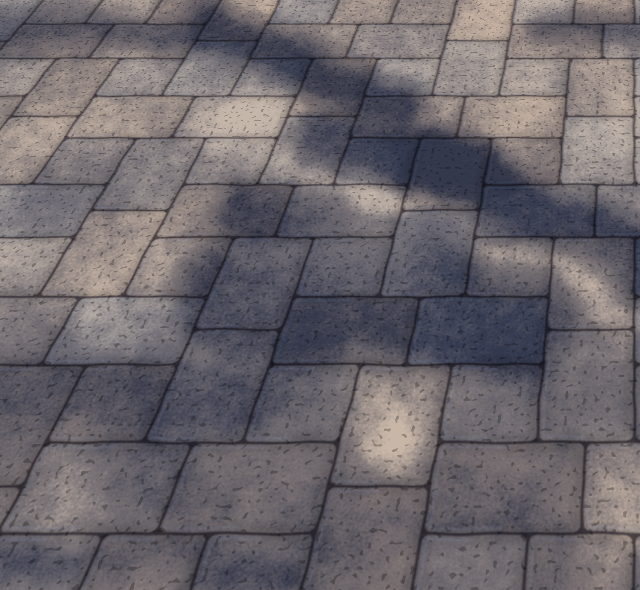
A WebGL 2 fragment shader for this texture:

```glsl
#version 300 es
precision highp float;
// Block paving seen in perspective: rows of wide pavers alternate with rows of
// short ones, tied together by upright pavers one and a half rows tall.
// Soft tree shadows and dapples of sun lie over the grainy, slightly uneven stone.

uniform vec2 u_resolution;
out vec4 fragColor;

const vec3 SHADOW = vec3(0.20, 0.22, 0.30);
const vec3 HALF_LIGHT = vec3(0.44, 0.42, 0.445);
const vec3 SUNLIT = vec3(0.77, 0.715, 0.67);
const vec2 VANISHING = vec2(1.073, 2.13);

float hash(vec2 p) {
    vec3 q = fract(p.xyx * vec3(0.1031, 0.1030, 0.0973));
    q += dot(q, q.yzx + 33.33);
    return fract((q.x + q.y) * q.z);
}

vec2 gradient(vec2 cell) {
    float angle = 6.2832 * hash(cell);
    return vec2(cos(angle), sin(angle));
}

float noise(vec2 p) {
    vec2 i = floor(p), f = fract(p), e = vec2(1.0, 0.0);
    vec2 w = f * f * f * (f * (f * 6.0 - 15.0) + 10.0);
    float low = mix(dot(gradient(i), f), dot(gradient(i + e), f - e), w.x);
    float high = mix(dot(gradient(i + e.yx), f - e.yx), dot(gradient(i + 1.0), f - 1.0), w.x);
    return mix(low, high, w.y);
}

float fbm(vec2 p) {
    float sum = 0.0, gain = 1.0;
    for (int i = 0; i < 4; i++) {
        sum += gain * noise(p);
        p = mat2(1.6, 1.2, -1.2, 1.6) * p + 7.3;
        gain *= 0.5;
    }
    return sum;
}

// Canvas to paving: x counts columns, y counts rows
vec2 toGround(vec2 p) {
    float depth = VANISHING.y - p.y;
    return vec2(11.3 * (p.x - VANISHING.x) / depth + 0.986, 24.82 / depth - 12.2);
}

// Centre (xy) and half size (zw) of the paver that covers g
vec4 paver(vec2 g) {
    float row = floor(g.y), col = floor(g.x), pair = floor(row * 0.5);
    bool wideRow = mod(row, 2.0) < 0.5;
    float start = 2.0 * mod(wideRow ? pair + 1.0 : pair, 2.0);
    float slot = mod(col - start, 4.0), base = col - slot;
    if (wideRow && slot > 0.5) {
        float second = step(2.5, g.x - base);
        return vec4(base + 1.75 + 1.5 * second, row + 0.5, 0.75, 0.5);
    }
    if (wideRow) return vec4(col + 0.5, row + (g.y - row < 0.5 ? -0.25 : 1.25), 0.5, 0.75);
    if (slot < 0.5) return vec4(col + 0.5, row + 0.75, 0.5, 0.75);
    if (slot == 2.0) return vec4(col + 0.5, row + 0.25, 0.5, 0.75);
    return vec4(col + 0.5, row + 0.5, 0.5, 0.5);
}

float roundedBox(vec2 p, vec2 halfSize, float radius) {
    vec2 q = abs(p) - halfSize + radius;
    return length(max(q, 0.0)) + min(max(q.x, q.y), 0.0) - radius;
}

// Soft bar of shadow from a to b; returns the light it lets through
float limb(vec2 p, vec2 a, vec2 b, float radius, float strength) {
    vec2 pa = p - a, ba = b - a;
    float d = length(pa - ba * clamp(dot(pa, ba) / dot(ba, ba), 0.0, 1.0));
    return 1.0 - strength * (1.0 - smoothstep(radius - 0.035, radius + 0.035, d));
}

float sunSpot(vec2 p, vec2 centre, vec2 size) {
    vec2 d = (p - centre) / size;
    return exp(-dot(d, d));
}

float sunlight(vec2 p) {
    p += 0.035 * vec2(fbm(p * 6.0), fbm(p * 6.0 + 31.0));
    float light = mix(0.42, 0.72, smoothstep(0.3, 0.6, p.y)) + 0.3 * fbm(p * 5.0 + 4.0);
    // Trunk and branches
    light *= limb(p, vec2(0.36, 0.96), vec2(0.68, 0.82), 0.045, 0.85);
    light *= limb(p, vec2(0.54, 0.76), vec2(0.80, 0.71), 0.055, 0.8);
    light *= limb(p, vec2(0.74, 0.72), vec2(1.08, 0.56), 0.055, 0.8);
    light *= limb(p, vec2(0.42, 0.64), vec2(0.76, 0.57), 0.050, 0.75);
    light *= limb(p, vec2(0.40, 0.49), vec2(0.90, 0.46), 0.095, 0.7);
    // Leaf shade along the borders
    light *= limb(p, vec2(0.0, 0.95), vec2(0.34, 0.94), 0.035, 0.6);
    light *= limb(p, vec2(0.91, 0.945), vec2(1.09, 0.94), 0.025, 0.65);
    light *= limb(p, vec2(0.0, 0.34), vec2(0.42, 0.33), 0.06, 0.4);
    light *= limb(p, vec2(0.0, 0.06), vec2(0.48, 0.02), 0.04, 0.6);
    // Gaps in the leaves
    light += 0.5 * sunSpot(p, vec2(0.65, 0.28), vec2(0.07, 0.08));
    light += 0.4 * sunSpot(p, vec2(0.61, 0.61), vec2(0.09, 0.10));
    light += 0.3 * sunSpot(p, vec2(0.95, 0.54), vec2(0.10, 0.05));
    light += 0.3 * sunSpot(p, vec2(0.41, 0.80), vec2(0.08, 0.04));
    light += 0.4 * sunSpot(p, vec2(0.25, 0.02), vec2(0.09, 0.05));
    light += 0.4 * sunSpot(p, vec2(1.06, 0.14), vec2(0.09, 0.09));
    return light;
}

void main() {
    vec2 p = gl_FragCoord.xy / u_resolution.y;
    vec2 ground = toGround(p);
    float soft = max(fwidth(ground.y), 0.016);
    vec2 g = ground + 0.025 * vec2(noise(ground * 2.3), noise(ground * 2.3 + 19.0));
    vec4 block = paver(g);
    float edge = roundedBox(g - block.xy, block.zw - 0.014, 0.07);
    float tone = hash(block.xy * 4.0 + 57.0) - 0.5;

    // Light, stone tone and wear
    float light = sunlight(p) + 0.12 * tone + 0.10 * fbm(ground * 5.0);
    light += 0.09 * noise(ground * 27.0) + 0.07 * noise(p * 210.0);
    light = clamp(light, 0.0, 1.0);
    vec3 color = mix(SHADOW, HALF_LIGHT, smoothstep(0.0, 0.5, light));
    color = mix(color, SUNLIT, smoothstep(0.42, 1.0, light));
    color *= 1.0 + vec3(0.06, 0.0, -0.06) * (hash(block.yx * 4.0 + 11.0) - 0.4);
    color *= 1.0 - 0.25 * smoothstep(0.24, 0.42, noise(ground * 16.0 + 5.0));

    // Worn edges with a cool rim, then dark joints
    color *= 1.0 - 0.12 * smoothstep(-0.16, 0.0, edge);
    float rim = exp(-pow((edge + 0.04) / 0.022, 2.0));
    color += rim * vec3(0.025, 0.035, 0.055) * step(g.x, block.x);
    float joint = smoothstep(-soft, soft, edge);
    color = mix(color, color * vec3(0.5, 0.48, 0.53), joint);
    fragColor = vec4(color, 1.0);
}
```
